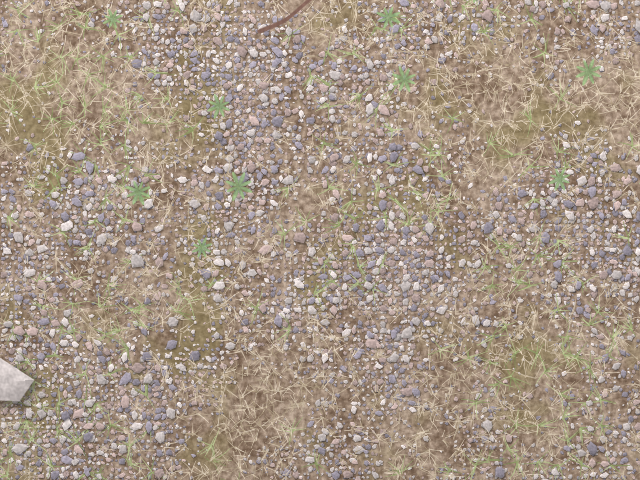
This texture is drawn by a Shadertoy shader. Its source:

```glsl
// Pale stony ground: soil, angular gravel, dry straw, green tufts and leaf rosettes.

const float TAU = 6.2832;
const vec3 SOIL_DARK = vec3(0.48, 0.39, 0.32);
const vec3 SOIL_PALE = vec3(0.74, 0.66, 0.59);
const vec3 MOSS = vec3(0.56, 0.51, 0.35);
const vec3 STONE_PALE = vec3(0.85, 0.81, 0.80);
const vec3 STONE_MAUVE = vec3(0.64, 0.61, 0.66);
const vec3 STONE_PINK = vec3(0.77, 0.68, 0.66);
const vec3 STRAW_DULL = vec3(0.64, 0.57, 0.46);
const vec3 STRAW_BRIGHT = vec3(0.91, 0.85, 0.77);
const vec3 GREEN_DULL = vec3(0.52, 0.57, 0.36);
const vec3 GREEN_BRIGHT = vec3(0.77, 0.81, 0.61);
const vec3 LEAF = vec3(0.58, 0.70, 0.49);
const vec3 TWIG = vec3(0.50, 0.38, 0.34);

vec3 hash3(vec2 p) {
    vec3 q = fract(vec3(p.xyx) * vec3(0.1031, 0.1030, 0.0973));
    q += dot(q, q.yxz + 33.33);
    return fract((q.xxy + q.yzz) * q.zyx);
}

float corner(vec2 cell, vec2 f, vec2 offset) {
    float a = TAU * hash3(cell + offset).x;
    return dot(vec2(cos(a), sin(a)), f - offset);
}

float gradientNoise(vec2 p) {
    vec2 c = floor(p), f = fract(p);
    vec2 u = f * f * f * (f * (f * 6.0 - 15.0) + 10.0);
    float low = mix(corner(c, f, vec2(0, 0)), corner(c, f, vec2(1, 0)), u.x);
    float high = mix(corner(c, f, vec2(0, 1)), corner(c, f, vec2(1, 1)), u.x);
    return mix(low, high, u.y);
}

float fbm(vec2 p) {
    return gradientNoise(p) + 0.5 * gradientNoise(p * 2.1 + 7.3) + 0.25 * gradientNoise(p * 4.3 + 3.1);
}

// Probability that something grows or lies at p
float coverage(vec2 p, float offset, float bias, float gain) {
    return clamp(bias + gain * fbm(p * 3.2 + offset), 0.0, 1.0);
}

float below(float edge, float soft, float x) {
    return 1.0 - smoothstep(edge - soft, edge + soft, x);
}

// Irregular convex polygon of about unit radius; face is the nearest side's normal
float stoneDistance(vec2 p, vec2 seed, out vec2 face) {
    float d = -9.0;
    for (int k = 0; k < 6; k++) {
        vec3 h = hash3(seed + float(k) * 5.7);
        float a = (float(k) + 0.7 * h.x) * TAU / 6.0;
        vec2 n = vec2(cos(a), sin(a));
        float e = dot(p, n) - 0.72 - 0.26 * h.y;
        if (e > d) { d = e; face = n; }
    }
    return d;
}

// One shaded stone with a contact shadow below it
vec3 stone(vec3 ground, vec2 rel, float radius, vec2 seed, float px) {
    vec3 h = hash3(seed + 3.9);
    vec2 axis = vec2(cos(TAU * h.x), sin(TAU * h.x));
    vec2 local = vec2(dot(rel, axis), dot(rel, vec2(-axis.y, axis.x)) * (1.1 + 0.5 * h.y)) / radius;
    vec2 face;
    float d = stoneDistance(local, seed, face);
    vec2 side = face.x * axis + face.y * vec2(-axis.y, axis.x);
    float shade = below(0.08, 0.26, d - 0.2 * dot(normalize(rel + 0.0001), vec2(0.4, -0.9)));
    vec3 tint = h.z < 0.42 ? STONE_PALE : h.z < 0.7 ? STONE_MAUVE : STONE_PINK;
    float facet = smoothstep(-0.6, -0.15, d) * dot(side, vec2(-0.4, 0.9));
    tint *= 0.86 + 0.22 * h.y + 0.13 * facet + 0.10 * gradientNoise(local * 3.0 + seed);
    return mix(ground * (1.0 - 0.34 * shade), tint, below(0.0, px / radius, d));
}

vec3 gravel(vec3 ground, vec2 p, float scale, float seed, float bias) {
    vec2 q = p * scale, cell = floor(q);
    for (int j = -1; j <= 1; j++)
    for (int i = -1; i <= 1; i++) {
        vec2 id = cell + vec2(i, j);
        vec3 h = hash3(id + seed);
        vec2 rel = q - id - 0.25 - 0.5 * h.xy;
        if (dot(rel, rel) > 0.65 || h.z > coverage(id / scale, 0.0, bias, 1.1)) continue;
        ground = stone(ground, rel, 0.27 + 0.28 * h.y * h.x + 0.1 * h.x, id + seed, 0.7 * scale / iResolution.y);
    }
    return ground;
}

// Tapered, bent blades fanning out from scattered roots
vec3 blades(vec3 ground, vec2 p, float scale, float seed, vec3 dull, vec3 bright, vec3 cover, float spread) {
    vec2 q = p * scale, cell = floor(q);
    float px = 0.6 * scale / iResolution.y;
    for (int j = -1; j <= 1; j++)
    for (int i = -1; i <= 1; i++) {
        vec2 id = cell + vec2(i, j);
        vec3 spot = hash3(id + seed);
        if (spot.z > coverage(id / scale, cover.x, cover.y, cover.z)) continue;
        for (int k = 0; k < 7; k++) {
            vec3 h = hash3(id * 1.7 + seed + float(k) * 7.31);
            vec2 rel = q - id - 0.15 - 0.7 * spot.xy - spread * (h.yz - 0.5);
            vec2 dir = vec2(cos(TAU * h.x), sin(TAU * h.x));
            float along = dot(rel, dir) / (0.4 + 0.45 * h.y);
            float across = dot(rel, vec2(-dir.y, dir.x)) - 0.3 * (h.z - 0.5) * along * along;
            float ink = below(0.032 * (1.0 - 0.7 * along), px, abs(across)) * step(0.0, along) * step(along, 1.0);
            ground = mix(ground, mix(dull, bright, fract(h.z * 7.0 + h.x)), 0.88 * ink);
        }
    }
    return ground;
}

// Sparse star-shaped weeds, mostly in the upper part
vec3 rosettes(vec3 ground, vec2 p, float scale) {
    vec2 q = p * scale, id = floor(q);
    vec3 h = hash3(id + 61.0);
    vec2 rel = (q - id - 0.25 - 0.5 * h.xy) / (0.13 + 0.06 * h.x);
    float turn = atan(rel.y, rel.x) * 8.0 / TAU + 8.0;
    float r = length(rel) / (0.75 + 0.25 * hash3(id + mod(floor(turn), 8.0)).y);
    float across = abs(fract(turn) - 0.5) * TAU / 8.0 * r;
    float width = 0.42 * r * max(1.0 - r, 0.0) + 0.03;
    float ink = below(width, 0.05, across) * below(0.97, 0.05, r) * step(h.z, 0.12 + 0.07 * id.y);
    return mix(ground, LEAF * (0.85 + 0.3 * r - 0.9 * across), 0.85 * ink);
}

float segmentDistance(vec2 p, vec2 a, vec2 b) {
    vec2 ab = b - a;
    return length(p - a - ab * clamp(dot(p - a, ab) / dot(ab, ab), 0.0, 1.0));
}

void mainImage(out vec4 fragColor, in vec2 fragCoord) {
    vec2 p = fragCoord / iResolution.y;
    float px = 1.0 / iResolution.y;

    // Soil with mossy stains and crumbs
    float crumbs = fbm(p * 75.0);
    vec3 col = mix(SOIL_DARK, SOIL_PALE, clamp(0.48 + 0.5 * fbm(p * 9.0) + 0.7 * crumbs, 0.0, 1.0));
    col = mix(col, MOSS, 0.6 * smoothstep(0.05, 0.5, fbm(p * 6.0 + 20.0)));

    // Gravel and plants, fine to coarse
    col = gravel(col, p, 105.0, 11.0, 0.50);
    col = gravel(col, p, 66.0, 23.0, 0.42);
    col = blades(col, p, 25.0, 31.0, STRAW_DULL, STRAW_BRIGHT, vec3(0.0, 0.55, -1.2), 0.3);
    col = blades(col, p, 21.0, 43.0, GREEN_DULL, GREEN_BRIGHT, vec3(40.0, 0.34, 1.3), 0.12);
    col = gravel(col, p, 41.0, 57.0, 0.24);
    col = blades(col, p, 29.0, 71.0, STRAW_DULL, STRAW_BRIGHT, vec3(0.0, 0.38, -1.2), 0.3);
    col = rosettes(col, p, 5.5);

    // Boulder at the left edge and a twig at the top
    col = stone(col, p - vec2(0.0, 0.21), 0.065, vec2(4.0, 9.0), px);
    float bend = 0.006 * sin(p.x * 45.0);
    float twig = segmentDistance(p + vec2(0.0, bend), vec2(0.54, 0.93), vec2(0.65, 1.0));
    col = mix(col, TWIG, below(0.004, px, twig));

    // Fine grain and brighter far ground
    col *= 1.0 + 0.10 * gradientNoise(p * 170.0) + 0.08 * crumbs;
    col *= 0.97 + 0.08 * p.y;
    fragColor = vec4(clamp(col, 0.0, 1.0), 1.0);
}
```
